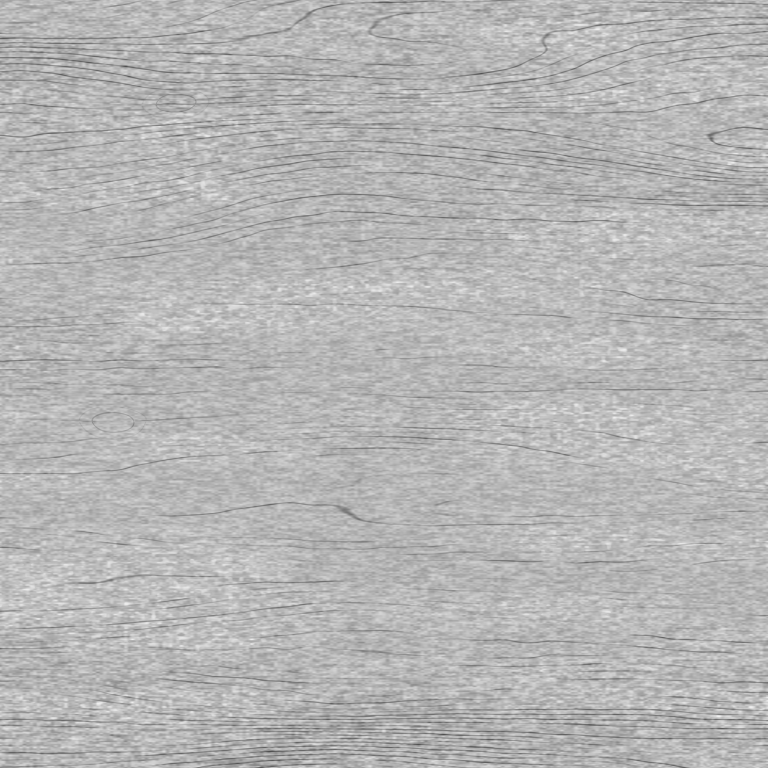
This texture is drawn by a WebGL 2 fragment shader. Its source:

```glsl
#version 300 es
precision highp float;
// Pale grey wood with fine horizontal fibres, broken dark grain lines and small knots.

uniform vec2 u_resolution;
out vec4 outColor;

const float BASE_TONE = 0.722;
const float FIBRE_CONTRAST = 0.135;
const float CLOUD_CONTRAST = 0.025;
const float FLECK_CONTRAST = 0.10;
const float LINE_DEPTH = 0.25;
const float PORE_DEPTH = 0.10;
const float LINES_PER_UNIT = 100.0;
const float LINE_HALF_WIDTH = 0.0006;
const float WARP_HEIGHT = 0.085;
const int KNOT_COUNT = 2;
const vec2 KNOT_START = vec2(0.146, 0.450);
const vec2 KNOT_STEP = vec2(0.082, 0.416);
const vec2 KNOT_RADIUS = vec2(0.026, 0.0125);

// Integer hash of a lattice cell, 0 to 1.
float hash(vec2 cell) {
    uvec2 q = uvec2(ivec2(cell)) * uvec2(1597334673u, 3812015801u);
    uint h = q.x ^ q.y;
    h = (h ^ (h >> 16)) * 2246822519u;
    h = (h ^ (h >> 13)) * 3266489917u;
    return float((h ^ (h >> 16)) >> 8) / 16777216.0;
}

float noise(vec2 p) {
    vec2 cell = floor(p);
    vec2 t = p - cell;
    t = t * t * (3.0 - 2.0 * t);
    float low = mix(hash(cell), hash(cell + vec2(1, 0)), t.x);
    float high = mix(hash(cell + vec2(0, 1)), hash(cell + vec2(1, 1)), t.x);
    return mix(low, high, t.y);
}

vec2 knotCentre(int i) {
    return KNOT_START + KNOT_STEP * float(i);
}

// Warped height whose level curves are the growth lines.
float grainField(vec2 p) {
    float height = p.y + WARP_HEIGHT * noise(p * vec2(2.0, 10.0) + 31.0);
    height += 0.018 * noise(p * vec2(5.0, 27.0) + 77.0);
    height += 0.0025 * noise(p * vec2(32.0, 90.0) + 13.0);
    for (int i = 0; i < KNOT_COUNT; i++) {
        vec2 q = (p - knotCentre(i)) / (KNOT_RADIUS * 2.0);
        height += 0.010 * q.y * exp(-dot(q, q));
    }
    return height * LINES_PER_UNIT;
}

float stroke(float dist, float pixel) {
    return 1.0 - smoothstep(LINE_HALF_WIDTH - 0.5 * pixel, LINE_HALF_WIDTH + 0.8 * pixel, dist);
}

// Density of dark grain: calm in the middle, busy towards top and bottom.
float grainZone(vec2 p) {
    float edge = smoothstep(0.06, 0.46, abs(p.y - 0.44));
    float patches = noise(p * vec2(1.8, 9.0) + 5.0);
    return clamp(0.65 * edge + 0.85 * patches - 0.30, 0.0, 1.0);
}

// Thin level curves, interrupted along their length.
float grainLines(vec2 p, float zone, float pixel) {
    const float STEP = 0.0005;
    float field = grainField(p);
    vec2 slope = vec2(grainField(p + vec2(STEP, 0)), grainField(p + vec2(0, STEP))) - field;
    float steepness = max(length(slope) / STEP, 0.4 * LINES_PER_UNIT);
    float dist = abs(fract(field) - 0.5) / steepness;

    float id = floor(field);
    float breaks = 0.60 * noise(vec2(p.x * 4.0 + hash(vec2(id, 9)) * 8.0, id));
    breaks += 0.40 * noise(vec2(p.x * 26.0, id + 300.0));
    float threshold = mix(0.56, 0.22, zone);
    float strength = smoothstep(threshold - 0.08, threshold + 0.42, breaks);
    return stroke(dist, pixel) * strength;
}

float knotRings(vec2 p, float pixel) {
    float rings = 0.0;
    for (int i = 0; i < KNOT_COUNT; i++) {
        vec2 q = (p - knotCentre(i)) / KNOT_RADIUS;
        float radius = length(q) + 0.25 * (noise(p * vec2(35.0, 70.0)) - 0.5);
        float steepness = length(q / KNOT_RADIUS) / max(length(q), 0.01);
        rings = max(rings, 0.50 * stroke(abs(radius - 1.0) / steepness, pixel));
        rings = max(rings, 0.20 * stroke(abs(radius - 1.65) / steepness, pixel));
    }
    return rings;
}

void main() {
    vec2 p = gl_FragCoord.xy / u_resolution.y;
    float pixel = 1.0 / u_resolution.y;
    float zone = grainZone(p);

    // Fine fibres and broad tonal drift
    float fibre = noise(p * vec2(85.0, 370.0)) + noise(p * vec2(220.0, 490.0) + 51.0) - 1.0;
    float cloud = noise(p * vec2(4.0, 24.0) + 8.0);
    float tone = BASE_TONE + FIBRE_CONTRAST * fibre * mix(0.85, 1.2, zone);
    tone += CLOUD_CONTRAST * (cloud - 0.5);

    // Pale flecks gathered in streaky patches
    float fleck = smoothstep(0.50, 0.95, noise(p * vec2(140.0, 340.0) + 19.0));
    tone += FLECK_CONTRAST * fleck * smoothstep(0.30, 0.90, cloud);

    // Short pores, growth lines and knots
    float pore = smoothstep(0.72, 0.98, noise(p * vec2(26.0, 300.0) + 63.0));
    tone -= PORE_DEPTH * pore * (0.2 + 0.8 * zone);
    tone -= LINE_DEPTH * max(grainLines(p, zone, pixel), knotRings(p, pixel));

    outColor = vec4(vec3(clamp(tone, 0.0, 1.0)), 1.0);
}
```
